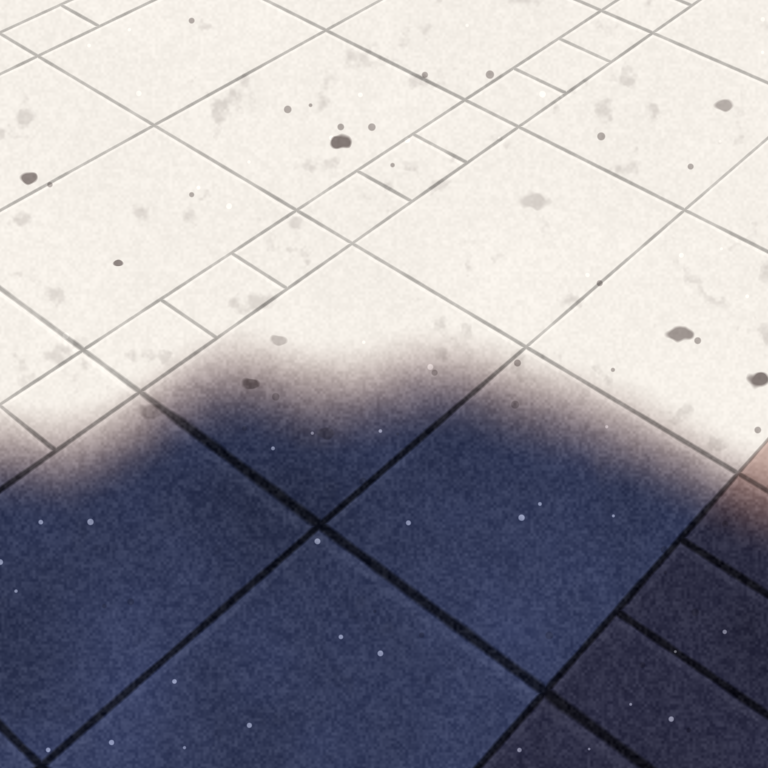
This texture is drawn by a Shadertoy shader. Its source:

```glsl
// Sunlit stone paving in perspective, crossed by a soft navy shadow from below.
// An inverse projection gives slab coordinates for the joints; a spline shapes
// the shadow edge, and layered value noise adds grain, wear and stains.

const vec2 VANISH = vec2(0.0976, 0.15);     // perspective strength per slab axis
const vec2 ORIGIN = vec2(0.4167, 0.3164);   // canvas position of slab corner (0,0)
const float ROWS[7] = float[](-1.0, 0.0, 0.97, 1.315, 2.29, 3.2, 3.53);
const float EDGE[13] = float[](0.388, 0.373, 0.408, 0.473, 0.486, 0.453, 0.468,
                               0.488, 0.459, 0.435, 0.404, 0.362, 0.316);
// Stains: centre, radius, strength
const vec4 STAINS[11] = vec4[](
    vec4(0.443, 0.815, 0.0150, 0.50), vec4(0.037, 0.768, 0.0125, 0.45),
    vec4(0.154, 0.657, 0.0075, 0.45), vec4(0.326, 0.500, 0.0125, 0.45),
    vec4(0.990, 0.506, 0.0180, 0.50), vec4(0.886, 0.565, 0.0170, 0.38),
    vec4(0.943, 0.862, 0.0130, 0.28), vec4(0.423, 0.436, 0.0130, 0.35),
    vec4(0.196, 0.463, 0.0180, 0.25), vec4(0.696, 0.739, 0.0190, 0.13),
    vec4(0.362, 0.557, 0.0110, 0.18));

float hash(vec2 p) {
    vec3 q = fract(vec3(p.xyx) * 0.1031);
    q += dot(q, q.yzx + 33.33);
    return fract((q.x + q.y) * q.z);
}

float noise(vec2 p) {
    vec2 i = floor(p), f = fract(p);
    f = f * f * (3.0 - 2.0 * f);
    return mix(mix(hash(i), hash(i + vec2(1, 0)), f.x),
               mix(hash(i + vec2(0, 1)), hash(i + vec2(1, 1)), f.x), f.y);
}

float fbm(vec2 p) {
    float sum = 0.0, amp = 0.5;
    for (int i = 0; i < 4; i++) {
        sum += amp * noise(p);
        p = p * 2.1 + 17.3;
        amp *= 0.5;
    }
    return sum;
}

// Cubic B-spline height of the shadow edge
float shadowEdge(float x) {
    float k = x * 12.0, sum = 0.0;
    int base = int(floor(k));
    for (int i = -1; i <= 2; i++) {
        float d = abs(k - float(base + i));
        float a = max(2.0 - d, 0.0), b = max(1.0 - d, 0.0);
        sum += EDGE[clamp(base + i, 0, 12)] * (a * a * a - 4.0 * b * b * b) / 6.0;
    }
    return sum;
}

float nearestRow(float s) {
    float best = 9.0;
    for (int i = 0; i < 7; i++) {
        float d = s - ROWS[i];
        if (abs(d) < abs(best)) best = d;
    }
    return best;
}

float line(float d, float halfWidth, float px) {
    return 1.0 - smoothstep(0.3 * halfWidth, halfWidth + px, abs(d));
}

// Dark groove in x, bright chipped rim in y
vec2 groove(float d, float halfWidth, float px) {
    return vec2(line(d, halfWidth, px), line(d + 1.7 * halfWidth, halfWidth, px));
}

float stain(vec2 p, vec4 spot) {
    vec2 q = (p - spot.xy) / spot.z;
    float r = length(q * vec2(1.0, 1.6)) + 0.5 * (noise(p * 110.0) - 0.5);
    return spot.w * (1.0 - smoothstep(0.65, 1.1, r));
}

// Sparse round flecks, one candidate per cell
float flecks(vec2 p, float cells, float density, float px) {
    vec2 q = p * cells, id = floor(q);
    vec2 centre = 0.25 + 0.5 * vec2(hash(id + 3.7), hash(id + 9.1));
    float r = 0.05 + 0.09 * hash(id + 5.3);
    float dot1 = 1.0 - smoothstep(r - px * cells, r + px * cells, length(fract(q) - centre));
    return dot1 * step(hash(id), density);
}

void mainImage(out vec4 fragColor, in vec2 fragCoord) {
    vec2 p = fragCoord / iResolution.xy;
    float px = 1.0 / iResolution.y;

    // Slab coordinates, and canvas distance per slab unit on each axis
    vec2 axisS = vec2(-0.2237, 0.2266) - VANISH.x * p;
    vec2 axisT = vec2(0.3711, 0.3141) - VANISH.y * p;
    vec2 slab = inverse(mat2(axisS, axisT)) * (p - ORIGIN);
    float depth = 1.0 + dot(VANISH, slab);
    float area = abs(axisS.x * axisT.y - axisS.y * axisT.x) / depth;
    vec2 scale = area / vec2(length(axisT), length(axisS));
    float s = slab.x, t = slab.y;

    // Light, with a warm penumbra
    float wear = fbm(p * 28.0), broad = fbm(p * 6.0 + 4.0);
    float lit = smoothstep(-0.06, 0.105, p.y - shadowEdge(p.x) + 0.012 * (wear - 0.5));
    vec3 shade = vec3(0.197, 0.225, 0.338) * (0.82 + 0.4 * broad);
    shade *= mix(1.06, 0.93, smoothstep(0.1, 0.4, p.y));
    vec3 sun = vec3(0.965, 0.943, 0.912) + 0.03 * (broad - 0.5);
    vec3 col = mix(shade, sun, lit);
    col -= vec3(0.005, 0.055, 0.08) * 4.0 * lit * (1.0 - lit);

    // Brick border at the lower right
    float border = 1.0 - smoothstep(-1.01, -0.99, s);
    col *= mix(vec3(1.0), vec3(0.83, 0.74, 0.72), border);

    // Joints: long rows, cross lines, and thirds inside the narrow strips
    float width = mix(0.0062, 0.0026, lit) / sqrt(depth) * (0.7 + 0.6 * wear);
    bool strip = s < -1.0 || (s > 0.97 && s < 1.315) || (s > 3.2 && s < 3.53);
    float cross1 = t - round(t), third = (t * 3.0 - round(t * 3.0)) / 3.0;
    float heavy = abs(t) < 0.5 ? 1.4 : 1.0;
    vec2 joint = groove(nearestRow(s) * scale.x, width * 0.85, px);
    joint = max(joint, groove(cross1 * scale.y, width * heavy, px));
    if (strip) joint = max(joint, groove(third * scale.y, width, px));
    col += 0.035 * joint.y * (1.0 - joint.x);
    col *= 1.0 - joint.x * mix(0.62, 0.12 + 0.26 * wear, lit);

    // Stains and flecks
    float dirt = 0.0;
    for (int i = 0; i < 11; i++) dirt = max(dirt, stain(p, STAINS[i]));
    dirt += 0.3 * flecks(p, 26.0, 0.05, px) + 0.1 * smoothstep(0.64, 0.8, wear);
    col *= 1.0 - dirt * vec3(0.94, 1.0, 1.0) * mix(0.5, 1.0, lit);
    col += 0.35 * flecks(p + 0.37, 34.0, 0.035, px) * (1.0 - 0.8 * lit);

    // Stone grain
    float grain = noise(p * 270.0) + 0.6 * noise(p * 140.0 + 8.0) - 0.8;
    col += grain * (mix(0.075, 0.035, lit) + 0.12 * lit * (1.0 - lit));
    fragColor = vec4(clamp(col, 0.0, 1.0), 1.0);
}
```
